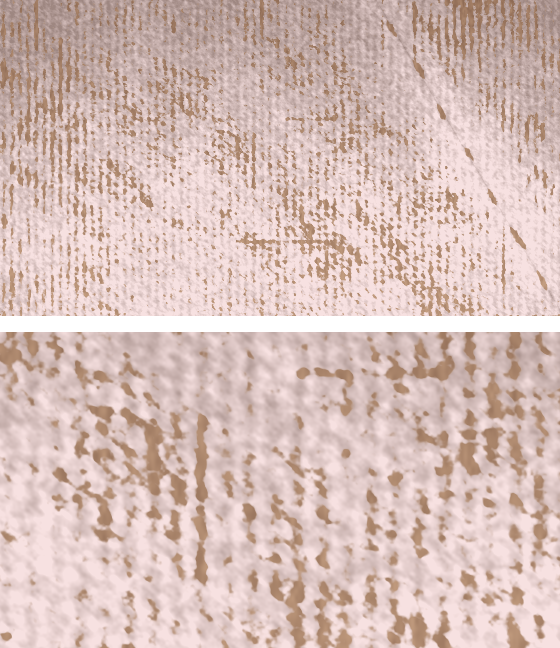
Top, the full canvas; bottom, a detail of the centre.
Reproduce this texture procedurally as a WebGL 2 fragment shader.

```glsl
#version 300 es
precision highp float;
// Worn pale paint over ribbed brown board: broad wear, slanted flecks, rib
// grooves and scratches are summed and cut at a soft threshold.
// A diagonal crease with thick paint and torn dashes crosses the right side.

uniform vec2 u_resolution;
out vec4 fragColor;

const float TAU = 6.28319;
const float RIB_PERIOD = 0.0255;
const float NUB_PERIOD = 0.0215;
const vec3 PAINT_LIGHT = vec3(0.970, 0.883, 0.882);
const vec3 PAINT_SHADE = vec3(0.650, 0.560, 0.540);
const vec3 THIN_PAINT = vec3(0.830, 0.715, 0.660);
const vec3 BOARD_LIGHT = vec3(0.765, 0.615, 0.500);
const vec3 BOARD_DARK = vec3(0.575, 0.435, 0.345);

float hash(vec2 p) {
  vec3 q = fract(vec3(p.xyx) * 0.1031);
  q += dot(q, q.yzx + 33.33);
  return fract((q.x + q.y) * q.z);
}

float noise(vec2 p) {
  vec2 i = floor(p), f = fract(p);
  f = f * f * (3.0 - 2.0 * f);
  float low = mix(hash(i), hash(i + vec2(1, 0)), f.x);
  float high = mix(hash(i + vec2(0, 1)), hash(i + vec2(1, 1)), f.x);
  return mix(low, high, f.y);
}

// Two octaves, centred on zero
float grain(vec2 p) {
  return 0.65 * noise(p) + 0.35 * noise(p * 2.1 + 17.3) - 0.5;
}

float blob(vec2 p, vec2 centre, vec2 radius) {
  vec2 q = (p - centre) / radius;
  return exp(-dot(q, q));
}

// Coordinates along and across a direction
vec2 alongAcross(vec2 p, vec2 dir) {
  return vec2(dot(p, dir), dot(p, vec2(-dir.y, dir.x)));
}

// Broad worn and well covered areas
float wear(vec2 p) {
  vec2 s = alongAcross(p, normalize(vec2(0.75, -0.66)));
  float w = 0.30 * grain(p * vec2(4.5, 5.5) + 3.7) + 0.45 * grain(s * vec2(9.0, 17.0) + 5.0);
  w += 0.20 * blob(p, vec2(1.52, 0.95), vec2(0.20, 0.20));
  w += 0.10 * blob(p, vec2(0.46, 0.68), vec2(0.16, 0.20));
  w += 0.06 * blob(p, vec2(0.98, 0.45), vec2(0.14, 0.10));
  w += 0.12 * blob(p, vec2(1.25, 0.18), vec2(0.22, 0.14));
  w += 0.08 * blob(p, vec2(0.85, 0.92), vec2(0.30, 0.10));
  w -= 0.20 * blob(p, vec2(0.93, 0.64), vec2(0.13, 0.09));
  w -= 0.06 * blob(p, vec2(0.85, 0.14), vec2(0.25, 0.14));
  return w;
}

// Scattered straight scratches, mostly upright and lying in a groove
float scratches(vec2 p, float aspect) {
  float cover = 0.0;
  for (int i = 0; i < 12; i++) {
    float k = float(i);
    vec2 c = vec2(hash(vec2(k, 4.1)) * aspect, hash(vec2(k, 9.7)));
    c.x = (floor(c.x / RIB_PERIOD) + 0.5) * RIB_PERIOD;
    vec2 q = abs(p - c);
    if (i % 3 == 0) q = q.yx;
    float halfLength = mix(0.04, 0.14, hash(vec2(k, 2.3)));
    float d = length(vec2(q.x, max(q.y - halfLength, 0.0)));
    cover = max(cover, 1.0 - smoothstep(0.001, 0.009, d));
  }
  return cover;
}

// Torn tapering dashes along the crease
float dashes(vec2 q) {
  float cell = floor(q.x / 0.155);
  float t = (fract(q.x / 0.155) - 0.5) * 0.155;
  float halfLength = mix(0.025, 0.045, hash(vec2(cell, 5.0)));
  float width = 0.0080 * (1.0 - t * t / (halfLength * halfLength));
  float d = abs(q.y + 0.005 * sin(q.x * 19.0)) - width;
  return 1.0 - smoothstep(-0.002, 0.003, d + 0.012 * grain(q * 70.0));
}

void main() {
  vec2 p = gl_FragCoord.xy / u_resolution.y;
  float aspect = u_resolution.x / u_resolution.y;

  // Ribs, nubs and the diagonal crease
  float ribX = p.x + 0.008 * grain(p * vec2(9.0, 45.0));
  float groove = -cos(TAU * ribX / RIB_PERIOD);
  float nub = cos(TAU * (p.y + 0.012 * grain(p * 14.0)) / NUB_PERIOD);
  vec2 crease = alongAcross(p - vec2(1.204, 0.977), normalize(vec2(0.51, -0.86)));
  float band = exp(-crease.y * crease.y / 0.009);

  // Upright streaks near the sides and top, slanted flecks elsewhere
  float ribZone = max(1.0 - smoothstep(0.05, 0.42, p.x), smoothstep(0.02, 0.12, crease.y));
  ribZone = max(ribZone, 0.7 * smoothstep(0.85, 1.0, p.y));
  vec2 slant = alongAcross(p, normalize(vec2(0.75, -0.66)));
  float flecks = grain(slant * vec2(55.0, 105.0));
  float streaks = grain(p * vec2(85.0, 30.0) + 8.0);
  float ragged = grain(p * 150.0);

  // Bareness of the board
  float bareness = wear(p) + 0.75 * mix(flecks, streaks, ribZone) + 0.35 * ragged;
  bareness += mix(0.11, 0.17, ribZone) * groove + mix(0.03, 0.02, ribZone) * nub;
  bareness += 0.30 * scratches(p, aspect) - 0.30 * band;
  float torn = dashes(crease);
  float bare = max(smoothstep(0.14, 0.29, bareness), torn);
  float thin = smoothstep(0.06, 0.22, bareness);

  // Paint: light from below, smudged and darker in the grooves
  float mottle = grain(slant * vec2(75.0, 120.0) + 41.0);
  float cloud = grain(p * vec2(7.0, 5.0) + 29.0);
  float shade = 0.78 * smoothstep(0.25, 1.1, p.y) - 0.04;
  shade += 0.72 * mottle + 0.28 * ragged + 0.30 * cloud + 0.10 * (groove + 1.0);
  shade += 0.16 * smoothstep(0.45, 0.95, abs(p.x - 0.5 * aspect));
  shade += 0.35 * exp(-abs(crease.y) / 0.004) - 0.15 * band;
  vec3 paint = mix(PAINT_LIGHT, PAINT_SHADE, clamp(shade, 0.0, 1.1));
  paint = mix(paint, THIN_PAINT * mix(1.03, 0.86, p.y), 0.65 * thin);

  // Board: fibrous and darker toward the top
  float tone = 0.18 + 0.65 * p.y + 0.8 * grain(p * vec2(120.0, 60.0) + 71.0);
  vec3 board = mix(BOARD_LIGHT, BOARD_DARK, clamp(tone, 0.0, 1.1));

  fragColor = vec4(mix(paint, board, bare), 1.0);
}
```
